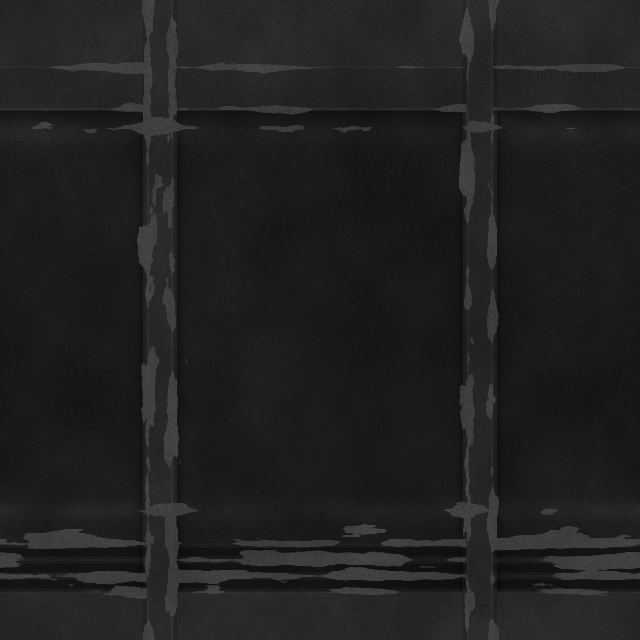
Give the GLSL for this texture, as a three.js fragment shader.

```glsl
// Dark painted wall panels: recessed sheets between two worn posts, with a beam
// above and a grooved skirting below. Straight profiles give the base shade;
// wrapping value noise adds mottling, grain and flaked paint along the edges.

varying vec2 vUv;

const float PANELS = 2.0;            // repeats across
const float POST_HALF = 0.0190;      // post centre to its worn edge
const float BEVEL_HALF = 0.0270;     // post centre to the sheet
const float BEAM_TOP = 0.8945;
const float SHEET_TOP = 0.8300;
const float SKIRT_TOP = 0.1500;
const float GROOVE_STEP = 0.0250;
const float GROOVE_HALF = 0.0068;
const float BRACKET_HIGH = 0.7995;
const float BRACKET_LOW = 0.2020;
const float SOFT = 0.0009;           // edge smoothing
const vec3 SHEET = vec3(0.102);
const vec3 FRAME = vec3(0.148);
const vec3 BARE = vec3(0.262);

float hash(vec2 p) {
  vec3 q = fract(p.xyx * 0.1031);
  q += dot(q, q.yzx + 33.33);
  return fract((q.x + q.y) * q.z);
}

// Value noise that wraps after a whole number of cells.
float noise(vec2 uv, vec2 cells, float seed) {
  vec2 p = uv * cells;
  vec2 i = floor(p);
  vec2 f = fract(p);
  f = f * f * (3.0 - 2.0 * f);
  vec2 a = mod(i, cells) + seed;
  vec2 b = mod(i + 1.0, cells) + seed;
  return mix(mix(hash(a), hash(vec2(b.x, a.y)), f.x),
             mix(hash(vec2(a.x, b.y)), hash(b), f.x), f.y);
}

float fbm(vec2 uv, vec2 cells, float seed) {
  float sum = 0.0;
  float gain = 0.5;
  for (int i = 0; i < 5; i++) {
    sum += gain * noise(uv, cells, seed);
    cells *= 2.0;
    seed += 17.0;
    gain *= 0.5;
  }
  return sum / 0.96875;
}

float above(float edge, float x) { return smoothstep(edge - SOFT, edge + SOFT, x); }
float band(float d, float halfWidth) { return 1.0 - above(halfWidth, abs(d)); }
float glow(float d, float width) { return exp(-d * d / (width * width)); }

// Flaked strip whose half thickness follows the noise.
float flake(float d, float n, float threshold, float spread) {
  return smoothstep(-SOFT, SOFT, (n - threshold) * spread - abs(d));
}

void main() {
  vec2 uv = vUv;
  float y = uv.y;
  float px = abs(fract(uv.x * PANELS) - 0.5) / PANELS;
  float offPost = above(POST_HALF + 0.002, px);
  float offBevel = above(BEVEL_HALF, px);

  float mottle = fbm(uv, vec2(5.0), 3.0);
  float cloud = fbm(uv, vec2(14.0, 11.0), 41.0);
  float grain = noise(uv, vec2(384.0), 7.0);
  float streakX = fbm(uv, vec2(14.0, 48.0), 91.0);
  float streakY = fbm(uv, vec2(48.0, 16.0), 133.0);

  // Recessed sheet and its contact shadows
  float skirtEnd = SKIRT_TOP - 3.0 * GROOVE_STEP;
  float inSheet = above(skirtEnd, y) * (1.0 - above(SHEET_TOP - 0.003, y)) * offBevel;
  vec3 color = mix(FRAME, SHEET, inSheet);
  float shadow = 0.45 * exp(-max(SHEET_TOP - y, 0.0) / 0.012);
  shadow = max(shadow, 0.40 * exp(-max(px - BEVEL_HALF, 0.0) / 0.007));
  color *= 1.0 - shadow * inSheet;

  // Dust bands across the sheet
  float dust = glow(y - BRACKET_HIGH + 0.008, 0.018) + glow(y - BRACKET_LOW, 0.016);
  color += 0.045 * dust * cloud * inSheet;

  // Beam, post bevel and fine ridge highlights
  float beam = above(SHEET_TOP, y) * (1.0 - above(BEAM_TOP, y)) * offPost;
  color *= 1.0 - 0.07 * beam;
  color *= 1.0 - 0.16 * offPost * (1.0 - offBevel);
  float ridge = glow(px - POST_HALF, 0.0012);
  ridge += offPost * (glow(y - BEAM_TOP, 0.001) + glow(y - SHEET_TOP, 0.0015));

  // Flakes on the post edges and the beam edges
  float wear = flake(px - POST_HALF, streakY, 0.40, 0.042);
  float beamWear = max(flake(y - BEAM_TOP, streakX, 0.42, 0.026),
                       flake(y - SHEET_TOP, streakX, 0.40, 0.026));
  wear = max(wear, beamWear * offPost);

  // Skirting: dark grooves under worn ridges, the top one flaking upward
  for (int i = 0; i < 4; i++) {
    float k = float(i);
    float d = y - (SKIRT_TOP - k * GROOVE_STEP);
    float isSlot = 1.0 - step(2.5, k);
    color *= 1.0 - 0.32 * isSlot * offPost * band(d + 0.5 * GROOVE_STEP, GROOVE_HALF);
    ridge += 0.8 * glow(d, 0.0011) * offPost;
    float n = fbm(uv, vec2(9.0, 40.0), 211.0 + 29.0 * k);
    float spread = k < 0.5 && d > 0.0 ? 0.11 : 0.045;
    wear = max(wear, flake(d, n, 0.43, spread) * offPost);
  }

  // Brackets across the posts, fading into sparse dashes
  float rarity = mix(0.30, 0.62, smoothstep(0.008, 0.065, px));
  float bracket = max(flake(y - BRACKET_HIGH, streakX, rarity, 0.050),
                      flake(y - BRACKET_LOW, streakX, rarity + 0.04, 0.045));
  wear = max(wear, bracket);

  // Paint variation, bare patches and grain
  color += 0.035 * ridge;
  color *= 1.0 + 0.42 * (mottle - 0.5) + 0.38 * (cloud - 0.5);
  color = mix(color, BARE * (0.86 + 0.28 * cloud), 0.88 * wear);
  color *= 1.0 + 0.16 * (grain - 0.5);
  gl_FragColor = vec4(color, 1.0);
}
```
